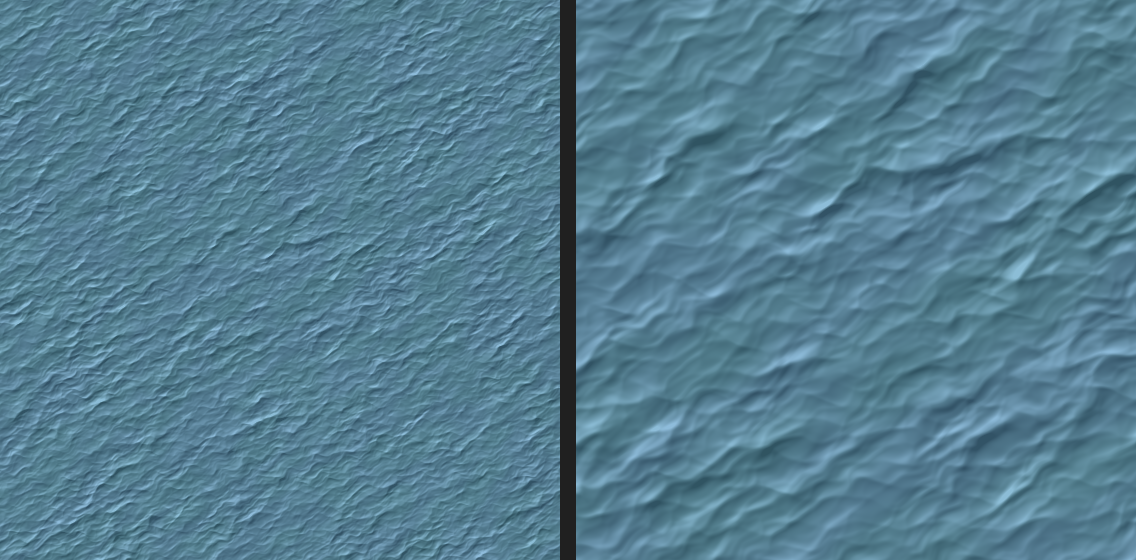
Left, the full canvas; right, a detail of the centre.
This texture is drawn by a three.js fragment shader. Its source:

```glsl
varying vec2 vUv;

// Colours
const vec3 TROUGH = vec3(0.225, 0.362, 0.428);
const vec3 WATER = vec3(0.328, 0.487, 0.558);
const vec3 CREST = vec3(0.480, 0.655, 0.750);
const vec3 TEAL_SHIFT = vec3(-0.008, 0.004, -0.009);
const vec3 BLUE_SHIFT = vec3(0.003, -0.001, 0.013);

// Ripples
const float CREST_ANGLE = 0.42;
const float ANGLE_SPREAD = 0.30;
const float BASE_FREQUENCY = 42.0;
const float FREQUENCY_STEP = 1.62;
const float CREST_STRETCH = 0.40;
const float CELL_SHARPNESS = 10.0;
const float WARP = 0.0022;
const int OCTAVES = 4;

// Lighting
const vec2 LIGHT_DIRECTION = vec2(-0.60, 0.80);
const float SLOPE_STEP = 0.0013;
const float CONTRAST = 0.66;
const float CALM = 0.65;
const float ROUGH = 1.35;
const float SWELL = 0.16;

vec2 hash2(vec2 cell) {
  vec3 h = fract(cell.xyx * vec3(0.1031, 0.1030, 0.0973));
  h += dot(h, h.yzx + 33.33);
  return fract((h.xx + h.yz) * h.zy);
}

// Smooth cellular noise: soft minimum of squared distances to the cell seeds
float cellular(vec2 p) {
  vec2 cell = floor(p);
  vec2 local = fract(p);
  float sum = 0.0;
  for (int y = -1; y <= 1; y++) {
    for (int x = -1; x <= 1; x++) {
      vec2 offset = vec2(float(x), float(y));
      vec2 toSeed = offset + hash2(cell + offset) - local;
      sum += exp(-CELL_SHARPNESS * dot(toSeed, toSeed));
    }
  }
  return -log(sum + 1e-6) / CELL_SHARPNESS;
}

// Frame with x along the crests and y across them
vec2 crestFrame(vec2 p, float angle) {
  float c = cos(angle);
  float s = sin(angle);
  return vec2(c * p.x + s * p.y, c * p.y - s * p.x);
}

// Layered sines that make the crests wander
vec2 meander(vec2 p) {
  vec2 bend = sin(p.yx * vec2(91.0, 107.0) + 2.0 * sin(p * vec2(47.0, 39.0)));
  bend += 0.4 * sin(p.yx * vec2(233.0, 211.0) + 2.5 * sin(p * vec2(113.0, 131.0)));
  return p + WARP * bend;
}

float waveHeight(vec2 p) {
  p = meander(p);
  float height = 0.0;
  float frequency = BASE_FREQUENCY;
  for (int i = 0; i < OCTAVES; i++) {
    float layer = float(i);
    float steepness = 0.5 + 0.30 * sin(layer * 1.05);
    vec2 q = crestFrame(p, CREST_ANGLE + ANGLE_SPREAD * sin(layer * 2.4));
    q *= frequency * vec2(CREST_STRETCH, 1.0);
    height += steepness / frequency * cellular(q + 17.3 * (layer + 5.0));
    frequency *= FREQUENCY_STEP;
  }
  return height;
}

// Broad streaks from 0 to 1, drawn out along the wind
float windPatch(vec2 p, vec2 scale, float seed) {
  vec2 q = crestFrame(meander(p), CREST_ANGLE + 0.2) * scale + seed;
  float broad = cellular(q);
  float fine = cellular(q * 2.3 + 9.0);
  return smoothstep(-0.05, 0.40, 0.6 * broad + 0.4 * fine);
}

void main() {
  // Relief lit from the upper left
  vec2 reach = LIGHT_DIRECTION * SLOPE_STEP;
  float slope = (waveHeight(vUv - reach) - waveHeight(vUv + reach)) / (2.0 * SLOPE_STEP);

  // Calm and rough areas, and the slow swell
  float roughness = mix(CALM, ROUGH, windPatch(vUv, vec2(6.0, 12.0), 31.0));
  float swell = windPatch(vUv, vec2(6.0, 17.0), 57.0) - 0.45;
  float light = slope * CONTRAST * roughness + SWELL * swell;

  // Water colour from shadow to glint
  vec3 color = mix(WATER, TROUGH, clamp(-light, 0.0, 1.3));
  color = mix(color, CREST, clamp(light, 0.0, 1.5));
  color += mix(TEAL_SHIFT, BLUE_SHIFT, windPatch(vUv, vec2(7.0, 17.0), 83.0));
  gl_FragColor = vec4(color, 1.0);
}
```
